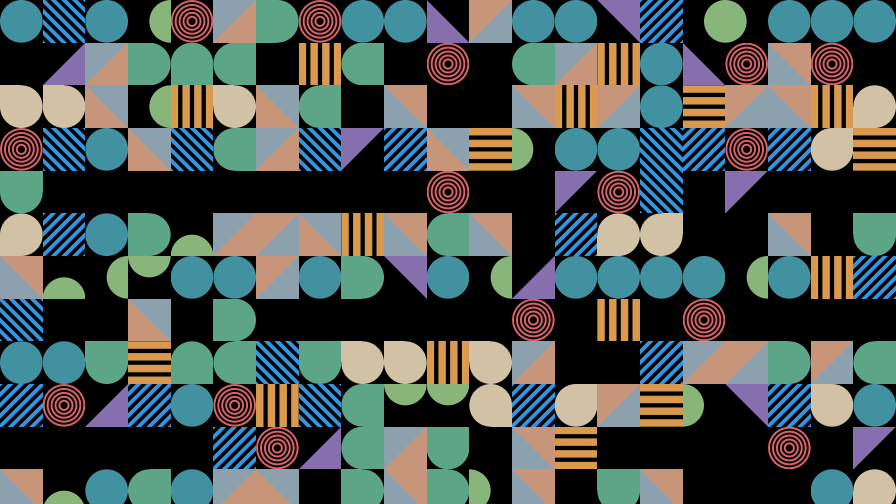
A Shadertoy shader for this pattern:

```glsl
// Geometric mosaic: 21 columns of randomly chosen and turned tiles on black.

const float COLUMNS = 21.0;
const float DIAGONAL = 0.70711;
const int KINDS = 10;

// Tile kinds, in the order of the weights below
const int DISC = 0, HATCH = 1, RINGS = 2, BARS = 3, SPLIT = 4;
const int ARCH = 5, DROP = 6, WEDGE = 7, HALF_DISC = 8;  // 9 is empty

// Chance of each kind, one line for each row of a three-row cycle
const float WEIGHTS[30] = float[30](
    26., 15., 7., 4., 6., 4., 6., 6., 10., 0.,
    3., 4., 7., 5., 8., 7., 0., 8., 0., 42.,
    4., 5., 3., 8., 16., 20., 12., 0., 4., 12.);

const vec3 BLACK = vec3(0.0);
const vec3 TEAL = vec3(0.26, 0.57, 0.63);
const vec3 BLUE = vec3(0.20, 0.58, 0.88);
const vec3 RED = vec3(0.87, 0.39, 0.41);
const vec3 ORANGE = vec3(0.85, 0.60, 0.31);
const vec3 GREY = vec3(0.55, 0.63, 0.68);
const vec3 SALMON = vec3(0.78, 0.59, 0.48);
const vec3 GREEN = vec3(0.36, 0.65, 0.53);
const vec3 CREAM = vec3(0.82, 0.76, 0.65);
const vec3 PURPLE = vec3(0.53, 0.43, 0.68);
const vec3 LIME = vec3(0.53, 0.71, 0.48);

// Random value in 0..1 for a cell
float hash(ivec2 cell, int seed) {
    uint h = uint(cell.x) * 1597u + uint(cell.y) * 51749u + uint(seed) * 7919u;
    h = (h ^ (h >> 16u)) * 73244475u;
    h = (h ^ (h >> 15u)) * 73244475u;
    h ^= h >> 16u;
    return float(h & 65535u) / 65536.0;
}

// Weighted choice of a tile kind
int pickKind(ivec2 cell) {
    int first = (cell.y % 3) * KINDS;
    float total = 0.0;
    for (int i = 0; i < KINDS; i++) total += WEIGHTS[first + i];
    float ticket = hash(cell, 1) * total;
    for (int i = 0; i < KINDS; i++) {
        ticket -= WEIGHTS[first + i];
        if (ticket < 0.0) return i;
    }
    return KINDS - 1;
}

vec2 quarterTurns(vec2 p, int turns) {
    if ((turns & 1) == 1) p = vec2(-p.y, p.x);
    return (turns & 2) == 2 ? -p : p;
}

float disc(vec2 p, float radius) {
    return length(p) - radius;
}

// Signed distance to lines centred on multiples of the period
float lines(float x, float period, float width) {
    return abs(mod(x + 0.5 * period, period) - 0.5 * period) - 0.5 * width;
}

float ringSet(vec2 p) {
    float r = length(p);
    return max(lines(0.475 - r, 0.092, 0.046), max(r - 0.5, 0.06 - r));
}

float coverage(float dist, float pixel) {
    return clamp(0.5 - dist / pixel, 0.0, 1.0);
}

// Colour of one tile; p runs from -0.5 to 0.5
vec3 tile(int kind, vec2 p, float pixel) {
    float dist = 1.0;
    vec3 ink = BLACK, ground = BLACK;
    float slant = (p.x + p.y) * DIAGONAL;

    if (kind == DISC) {
        dist = disc(p, 0.5);
        ink = TEAL;
    } else if (kind == HATCH) {
        dist = lines(slant, 0.25 * DIAGONAL, 0.13 * DIAGONAL);
        ink = BLUE;
    } else if (kind == RINGS) {
        dist = ringSet(p);
        ink = RED;
    } else if (kind == BARS) {
        dist = lines(p.x + 0.4125, 0.275, 0.175);
        ink = ORANGE;
    } else if (kind == SPLIT) {
        dist = slant;
        ink = GREY;
        ground = SALMON;
    } else if (kind == ARCH) {
        dist = min(disc(p, 0.5), p.x);
        ink = GREEN;
    } else if (kind == DROP) {
        dist = min(disc(p, 0.5), max(p.x, p.y));
        ink = CREAM;
    } else if (kind == WEDGE) {
        dist = slant;
        ink = PURPLE;
    } else if (kind == HALF_DISC) {
        dist = disc(p + vec2(0.5, 0.0), 0.5);
        ink = LIME;
    }
    return mix(ground, ink, coverage(dist, pixel));
}

void mainImage(out vec4 fragColor, in vec2 fragCoord) {
    // Square cells counted from the top left, so the last row is cropped
    float pixel = COLUMNS / iResolution.x;
    vec2 grid = vec2(fragCoord.x, iResolution.y - fragCoord.y) * pixel;
    ivec2 cell = ivec2(floor(grid));
    int turns = int(hash(cell, 2) * 4.0);
    vec2 p = quarterTurns(fract(grid) - 0.5, turns);
    fragColor = vec4(tile(pickKind(cell), p, pixel), 1.0);
}
```
